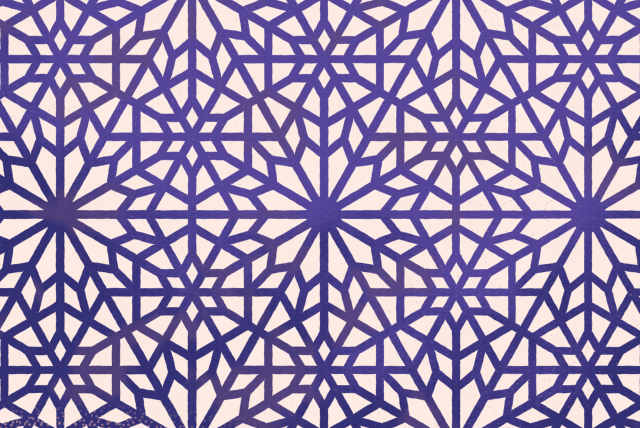
Give the GLSL for this pattern, as a WebGL 2 fragment shader.

```glsl
#version 300 es
precision highp float;
// Painted lattice of twelve-spoked rosettes on a triangular grid, with six-pointed
// stars in the gaps. Each point is folded into one 30-60-90 triangle, where a few
// segments give the bars; layered sines and cellular noise age the paint.
uniform vec2 u_resolution;
out vec4 outColor;

const vec3 CREAM  = vec3(0.99, 0.92, 0.89);
const vec3 VIOLET = vec3(0.335, 0.275, 0.605);
const vec3 NAVY   = vec3(0.205, 0.19, 0.46);
const vec3 DUSTY  = vec3(0.38, 0.29, 0.49);
const vec3 CHIP   = vec3(0.66, 0.50, 0.56);

const float HALF_PITCH = 0.2062;             // half the rosette spacing, in canvas widths
const vec2  ROSETTE = vec2(0.5065, 0.3335);  // centre of the middle rosette
const float STRETCH = 1.02;                  // slight vertical stretch
const float SPOKE = 0.031;                   // half widths, in half pitches
const float BAR = 0.030;
const float HUB = 0.135;
const float BARB_START = 0.44;               // where barbs leave a spoke
const float PETAL_TIP = 0.58;                // tip of the petals
const float RING = 0.6667;                   // where the outer bars leave a spoke
const float STAR = 0.284;                    // radius of the small star
const float WOBBLE = 0.0028;
const float SOFTNESS = 0.005;

float hash(vec2 p) {
    p = fract(p * vec2(0.1031, 0.1137));
    p += dot(p, p.yx + 33.33);
    return fract((p.x + p.y) * p.x * 91.7);
}

// Distance to the nearest scattered point
float cellular(vec2 p) {
    vec2 cell = floor(p);
    float nearest = 2.0;
    for (int y = -1; y <= 1; y++)
        for (int x = -1; x <= 1; x++) {
            vec2 c = cell + vec2(x, y);
            vec2 site = c + vec2(hash(c), hash(c + 57.3));
            nearest = min(nearest, length(p - site));
        }
    return nearest;
}

float waves(vec2 p) {
    float sum = 0.0, gain = 0.5;
    for (int i = 0; i < 4; i++) {
        sum += gain * sin(p.x + 1.7 * sin(p.y)) * cos(p.y - 0.6 * p.x);
        p = mat2(1.5, 1.2, -1.2, 1.5) * p + 1.3;
        gain *= 0.55;
    }
    return sum;
}

float segment(vec2 p, vec2 a, vec2 b) {
    vec2 ab = b - a;
    return length(p - a - ab * clamp(dot(p - a, ab) / dot(ab, ab), 0.0, 1.0));
}

// Offset from the nearest rosette centre
vec2 nearestRosette(vec2 p) {
    vec2 period = vec2(2.0, 2.0 * sqrt(3.0));
    vec2 a = p - period * round(p / period);
    vec2 h = p - 0.5 * period;
    vec2 b = h - period * round(h / period);
    return dot(a, a) < dot(b, b) ? a : b;
}

vec2 foldSector(vec2 q) {
    vec2 mirror = vec2(-0.5, 0.866025);
    q = abs(q);
    q -= 2.0 * max(dot(q, mirror), 0.0) * mirror;
    return vec2(q.x, abs(q.y));
}

// Signed distance to the bars inside the triangle hub, edge middle, star centre
float lattice(vec2 q) {
    vec2 along = vec2(0.866025, 0.5), middle = vec2(0.965926, 0.258819);
    vec2 star = vec2(1.0, 0.57735), inward = vec2(0.5, 0.866025);
    vec2 tip = PETAL_TIP * middle;
    vec2 ringA = vec2(RING, 0.0), ringB = RING * along;
    vec2 crossing = 0.8165 * middle;
    vec2 pointA = star - STAR * along, pointB = star - vec2(0.0, STAR);
    vec2 notch = star - 0.57735 * STAR * inward;

    float spokes = min(segment(q, vec2(0.0), vec2(1.0, 0.0)), segment(q, vec2(0.0), pointA));
    float bars = min(segment(q, vec2(BARB_START, 0.0), tip), segment(q, BARB_START * along, tip));
    bars = min(bars, segment(q, tip, crossing));
    bars = min(bars, segment(q, ringA, star));
    bars = min(bars, segment(q, ringB, vec2(1.0, 0.0893)));
    bars = min(bars, segment(q, pointB, vec2(1.0, 0.0)));
    bars = min(bars, min(segment(q, pointA, notch), segment(q, pointB, notch)));
    return min(min(spokes - SPOKE, bars - BAR), length(q) - HUB);
}

void main() {
    vec2 uv = gl_FragCoord.xy / u_resolution.x;
    float top = u_resolution.y / u_resolution.x;
    vec2 p = (uv - ROSETTE) / (HALF_PITCH * vec2(1.0, STRETCH));
    vec2 offset = nearestRosette(p);
    float repeatTone = hash(round((p - offset) * vec2(1.0, 0.57735)) + 19.0) - 0.5;

    // Bars with a slightly hand-cut edge
    float d = lattice(foldSector(offset)) + WOBBLE * waves(uv * 170.0) + 0.003 * repeatTone;
    float aa = max(SOFTNESS, 0.8 / (u_resolution.x * HALF_PITCH));
    float paint = 1.0 - smoothstep(-aa, aa, d);

    // Paint: violet towards the upper middle, navy low down and to the right
    float cloud = waves(uv * 9.0 + 2.0);
    float grain = waves(uv * vec2(310.0, 420.0));
    float light = 0.12 + 1.25 * uv.y / top - 1.1 * pow(abs(uv.x - 0.52) * 1.7, 3.0);
    light += 0.45 * cloud + 0.15 * repeatTone + 0.1 * grain;
    vec3 ink = mix(NAVY, VIOLET, smoothstep(0.0, 0.75, light));
    ink = mix(ink, DUSTY, 0.6 * smoothstep(0.12, 0.5, waves(uv * 14.0 + 7.0)));
    ink += 0.018 * grain;

    // Chips along the lower left edge, and rare specks elsewhere
    float edgeWear = smoothstep(0.05, 0.0, uv.y) * smoothstep(0.5, 0.1, uv.x);
    float chips = smoothstep(0.34, 0.22, cellular(uv * 130.0)) * edgeWear;
    float specks = smoothstep(0.07, 0.03, cellular(uv * 48.0)) * step(0.2, cloud);
    ink = mix(ink, CHIP, clamp(0.8 * chips + 0.5 * specks, 0.0, 1.0));

    vec3 ground = CREAM + 0.008 * waves(uv * 25.0);
    ground = mix(ground, CHIP, 0.3 * specks);
    outColor = vec4(clamp(mix(ground, ink, paint), 0.0, 1.0), 1.0);
}
```
